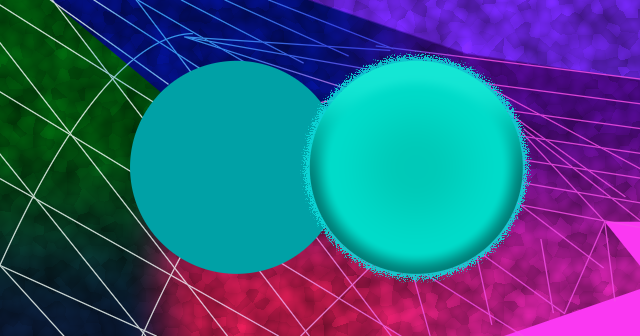
Write a WebGL 1 fragment shader that draws this background.

```glsl
precision highp float;
// Two teal discs over a mottled backdrop of green, navy, violet and crimson.
// Fans of interpolated line segments form a bright wire mesh behind them;
// the right disc is shaded like a button and has a grainy cyan halo.
uniform vec2 u_resolution;

const float DISC_RADIUS = 0.317;
const float WIRE_HALF_WIDTH = 0.0019;

float hash(vec2 p) {
  return fract(sin(dot(p, vec2(127.1, 311.7))) * 43758.5);
}

vec2 gradientAt(vec2 cell) {
  float angle = 6.2832 * hash(cell);
  return vec2(cos(angle), sin(angle));
}

float gradientNoise(vec2 p) {
  vec2 i = floor(p), f = fract(p);
  vec2 u = f * f * f * (f * (f * 6.0 - 15.0) + 10.0);
  vec2 e = vec2(1.0, 0.0);
  float low = mix(dot(gradientAt(i), f), dot(gradientAt(i + e.xy), f - e.xy), u.x);
  float high = mix(dot(gradientAt(i + e.yx), f - e.yx), dot(gradientAt(i + e.xx), f - e.xx), u.x);
  return mix(low, high, u.y);
}

// Random tone of the nearest jittered cell, darkened towards its rim.
float stones(vec2 p) {
  vec2 base = floor(p);
  float nearest = 9.0, tone = 0.0;
  for (int j = -1; j <= 1; j++) {
    for (int i = -1; i <= 1; i++) {
      vec2 cell = base + vec2(float(i), float(j));
      float d = length(cell + 0.5 + 0.4 * gradientAt(cell) - p);
      if (d < nearest) {
        nearest = d;
        tone = hash(cell + 7.3);
      }
    }
  }
  return tone - 0.5 * nearest;
}

// Signed distance to a line, positive on the left of a -> b.
float side(vec2 p, vec2 a, vec2 b) {
  vec2 d = normalize(b - a);
  return d.x * (p.y - a.y) - d.y * (p.x - a.x);
}

float cover(float d, float px) {
  return clamp(0.5 - d / px, 0.0, 1.0);
}

float segment(vec2 p, vec2 a, vec2 b) {
  vec2 ab = b - a;
  return length(p - a - ab * clamp(dot(p - a, ab) / dot(ab, ab), 0.0, 1.0));
}

// Evenly spread segments between a0-b0 and a1-b1.
float fan(vec2 p, vec2 a0, vec2 b0, vec2 a1, vec2 b1, float count) {
  float d = 9.0;
  for (int i = 0; i < 8; i++) {
    if (float(i) >= count) break;
    float t = float(i) / (count - 1.0);
    d = min(d, segment(p, mix(a0, a1, t), mix(b0, b1, t)));
  }
  return d;
}

// Falling arc that crosses the fans on the left.
float arc(vec2 p) {
  float s = clamp((0.572 - p.x) / 0.572, 0.0, 1.02);
  float slope = 2.23 * pow(s, 0.85);
  float d = abs(p.y - 0.9 + 0.689 * pow(s, 1.85)) / sqrt(1.0 + slope * slope);
  return max(d, p.x - 0.572);
}

float mesh(vec2 p) {
  float d = fan(p, vec2(0.0, 0.985), vec2(1.557, 0.0), vec2(0.0, 0.21), vec2(0.465, 0.0), 4.0);
  d = min(d, fan(p, vec2(0.0, 0.21), vec2(0.19, 0.0), vec2(0.0, 1.535), vec2(1.164, 0.0), 5.0));
  d = min(d, fan(p, vec2(0.15, 1.0), vec2(0.5, 0.75), vec2(0.8, 1.0), vec2(1.17, 0.855), 6.0));
  d = min(d, fan(p, vec2(0.55, 0.89), vec2(1.02, 0.74), vec2(0.55, 0.89), vec2(1.16, 0.85), 3.0));
  d = min(d, fan(p, vec2(1.12, 0.863), vec2(1.92, 0.763), vec2(1.55, 0.39), vec2(1.92, 0.32), 7.0));
  d = min(d, fan(p, vec2(1.4, 0.77), vec2(1.92, 0.49), vec2(1.54, 0.62), vec2(1.8, 0.34), 3.0));
  d = min(d, fan(p, vec2(1.23, 0.18), vec2(1.28, 0.0), vec2(1.8, 0.34), vec2(1.83, 0.105), 4.0));
  d = min(d, fan(p, vec2(1.44, 0.24), vec2(1.68, 0.067), vec2(1.56, 0.615), vec2(1.91, 0.34), 3.0));
  d = min(d, fan(p, vec2(1.107, 0.21), vec2(0.895, 0.0), vec2(1.8, 0.34), vec2(1.68, 0.067), 2.0));
  return min(d, min(arc(p), arc(p - vec2(0.428, -0.199))));
}

vec3 backdrop(vec2 p, float px) {
  vec3 low = mix(vec3(0.62, 0.08, 0.24), vec3(0.62, 0.1, 0.5), smoothstep(0.9, 1.75, p.x));
  vec3 high = mix(vec3(0.01, 0.05, 0.42), vec3(0.25, 0.03, 0.45), smoothstep(0.9, 1.5, p.x));
  vec3 color = mix(low, high, smoothstep(0.1, 0.72, p.y));
  float violet = min(side(p, vec2(0.92, 1.0), vec2(1.39, 0.84)), side(p, vec2(1.39, 0.84), vec2(1.92, 0.76)));
  color = mix(color, vec3(0.35, 0.12, 0.74), cover(-violet, px * 2.0));
  // Green wedge, sinking into dark blue and melting into crimson.
  vec3 green = mix(vec3(0.03, 0.08, 0.17), vec3(0.0, 0.28, 0.04), smoothstep(0.0, 0.65, p.y));
  float wedge = cover(side(p, vec2(0.15, 1.0), vec2(0.485, 0.72)), px);
  color = mix(color, green, wedge * (1.0 - smoothstep(0.38, 0.62, p.x + 0.3 * p.y * (0.5 - p.y))));
  float mottling = 0.5 * gradientNoise(p * 9.0) + 0.3 * gradientNoise(p * 24.0) + 0.35 * stones(p * 30.0);
  color *= 1.0 + 0.75 * mottling;
  // Flat magenta facets on the right.
  float facet = max(side(p, vec2(1.8, 0.34), vec2(1.92, 0.34)), -side(p, vec2(1.8, 0.34), vec2(1.92, 0.19)));
  facet = min(facet, side(p, vec2(1.5, 0.0), vec2(1.92, 0.145)));
  return mix(color, vec3(0.98, 0.22, 0.95), cover(facet, px));
}

// Button face: soft centre, dark lower rim and pale upper crescent.
vec3 buttonColor(vec2 q, float d) {
  float up = q.y / DISC_RADIUS;
  vec3 color = mix(vec3(0.0, 0.79, 0.72), vec3(0.0, 0.86, 0.79), smoothstep(0.03, 0.26, length(q)));
  float shade = smoothstep(-0.065, 0.0, d) * (1.0 - smoothstep(-0.2, 0.75, up));
  color = mix(color, vec3(0.0, 0.46, 0.44), 0.9 * shade);
  float crescent = smoothstep(0.27, 0.32, length(q + vec2(0.0, 0.045))) * smoothstep(0.35, 0.85, up);
  return mix(color, vec3(0.1, 0.91, 0.84), 0.8 * crescent);
}

void main() {
  float px = 1.0 / u_resolution.y;
  vec2 p = gl_FragCoord.xy * px;
  vec3 color = backdrop(p, px);

  // Wires run from white to pink, with blue along the top.
  vec3 wire = mix(vec3(0.93, 0.97, 0.95), vec3(0.95, 0.3, 0.9), smoothstep(0.35, 1.4, p.x));
  vec3 topWire = mix(vec3(0.25, 0.68, 1.0), vec3(0.25, 0.3, 0.95), smoothstep(0.5, 1.1, p.x));
  float blueness = smoothstep(0.68, 0.85, p.y) * smoothstep(0.2, 0.45, p.x) * (1.0 - smoothstep(1.1, 1.45, p.x));
  color = mix(color, mix(wire, topWire, blueness), 0.85 * cover(mesh(p) - WIRE_HALF_WIDTH, px));

  float flatDisc = length(p - vec2(0.704, 0.502)) - DISC_RADIUS;
  color = mix(color, vec3(0.0, 0.63, 0.65), cover(flatDisc, px));

  vec2 q = p - vec2(1.239, 0.502);
  float button = length(q) - DISC_RADIUS;
  float halo = 1.0 - smoothstep(0.0, 0.03, button);
  float grain = smoothstep(-0.15, 0.15, halo - hash(floor(p * 400.0)));
  color = mix(color, vec3(0.05, 0.85, 0.85), 0.9 * grain * step(0.001, halo));
  color = mix(color, buttonColor(q, button), cover(button, px));
  gl_FragColor = vec4(color, 1.0);
}
```
